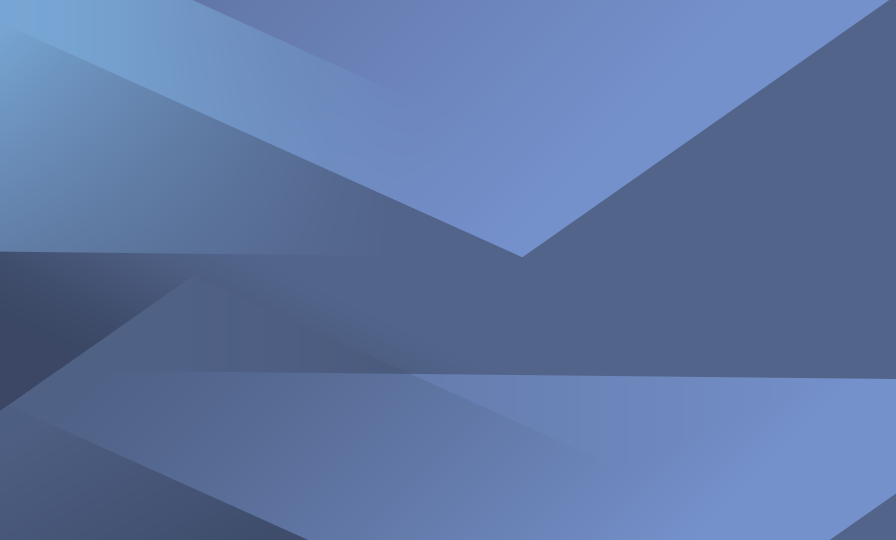
Give the GLSL for this background, as a WebGL 1 fragment shader.

```glsl
precision highp float;
uniform vec2 u_resolution;

#define HEIGHT 0.6016
#define FALL -0.449
#define RISE 0.70
#define SLATE vec3(0.322, 0.393, 0.543)
#define NIGHT vec3(0.23, 0.28, 0.395)
#define SKY vec3(0.47, 0.65, 0.83)
#define BRIGHT vec3(0.46, 0.57, 0.80)
#define DUSK vec3(0.385, 0.465, 0.66)
#define HAZE vec3(0.312, 0.38, 0.525)
#define V_TIP vec2(0.583, 0.315)
#define PEAK vec2(0.215, 0.294)

// Smooth coverage of the area under a line through a point
float under(vec2 p, vec2 point, float slope) {
  float gap = point.y + slope * (p.x - point.x) - p.y;
  float pixel = 1.0 / u_resolution.x;
  return clamp(0.5 + gap / (pixel * sqrt(1.0 + slope * slope)), 0.0, 1.0);
}

float ramp(float start, float end, float x) {
  return clamp((x - start) / (end - start), 0.0, 1.0);
}

// Slate ground, lit above the left shelf and dark below it
vec3 ground(vec2 p) {
  float glow = ramp(0.43, 0.0, p.x) * ramp(0.159, 0.576, p.y);
  float across = p.x - 2.1 * (0.3213 - p.y);
  float shade = 1.0 - smoothstep(-0.17, 0.31, across);
  float shelf = under(p, vec2(0.0, 0.3213), -0.011);
  return mix(mix(SLATE, SKY, glow), mix(SLATE, NIGHT, shade), shelf);
}

// Large V with a sky-tinted band along its left side
vec3 vColor(vec2 p) {
  vec3 face = mix(DUSK, BRIGHT, ramp(0.21, 0.86, p.x + HEIGHT - p.y));
  vec3 band = mix(SKY, face, smoothstep(0.0, 0.53, p.x));
  return mix(face, band, under(p, vec2(0.215, HEIGHT), -0.455));
}

// Lower panel, brighter to the right of the peak
vec3 panelColor(vec2 p, float insidePeak) {
  float left = pow(ramp(0.08, 0.95, p.x + 0.17 - p.y), 1.25);
  float right = max(left, min(0.56 + 0.84 * (p.x - 0.456), 1.0));
  return mix(HAZE, BRIGHT, mix(right, left, insidePeak));
}

void main() {
  vec2 p = gl_FragCoord.xy / u_resolution * vec2(1.0, HEIGHT);
  vec3 color = ground(p);

  // Hazy peak
  float rightSide = under(p, PEAK, FALL);
  float leftSide = under(p, PEAK, RISE);
  vec3 peakColor = mix(HAZE, NIGHT, 0.25 * ramp(0.2, 0.45, p.x));
  color = mix(color, peakColor, rightSide * leftSide);

  // Panel and the dark wedge beneath it
  float panel = under(p, vec2(0.13, 0.1885), -0.0105) * leftSide;
  color = mix(color, panelColor(p, rightSide), panel);
  float depth = clamp(2.0 * p.x + 0.4 * (1.0 - p.y / 0.11), 0.0, 1.0);
  vec3 wedge = mix(HAZE, NIGHT, 0.1 + 0.7 * depth);
  color = mix(color, wedge, under(p, vec2(0.344, 0.0), FALL) * leftSide);

  // Slate corner at the lower right
  color = mix(color, SLATE, under(p, vec2(0.926, 0.0), RISE));

  // V on top
  float v = (1.0 - under(p, V_TIP, FALL)) * (1.0 - under(p, V_TIP, RISE));
  color = mix(color, vColor(p), v);

  gl_FragColor = vec4(color, 1.0);
}
```
